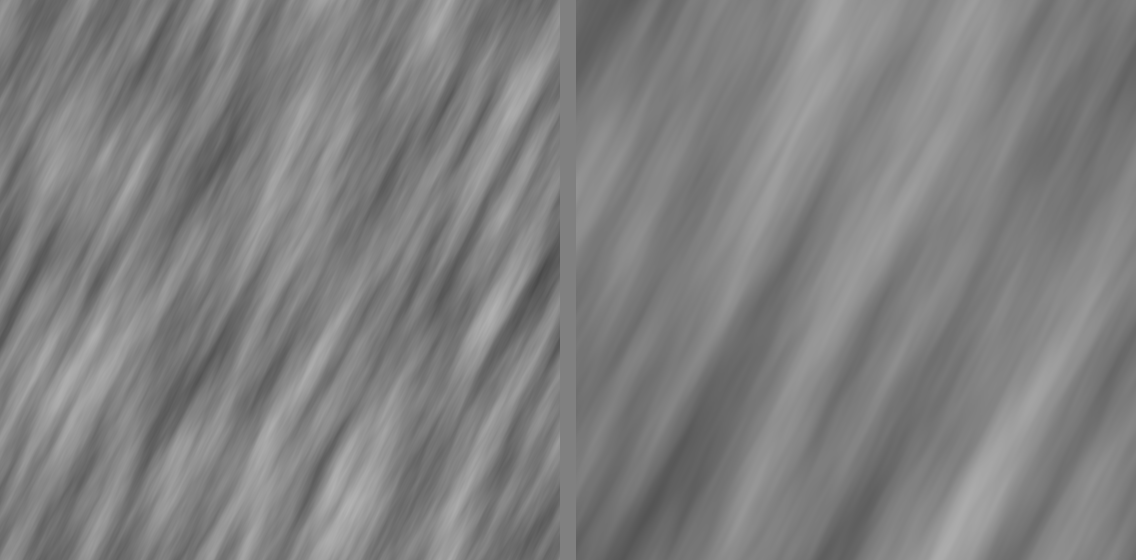
Left, the full canvas; right, a detail of the centre.
Give the GLSL for this texture, as a Shadertoy shader.

```glsl
// Soft grey streaks leaning to the upper right, like brushed metal or slanted rain.
// Octaves of gradient noise are stretched along the direction (1,2); the rotated
// noise lattice is wrapped in whole canvas units, so the result tiles seamlessly.

const float TAU = 6.2831853;
const int OCTAVES = 5;
const ivec2 BASE_CELLS = ivec2(8, 1);   // cells across and along the streaks
const float GAIN = 0.5;
const float MID_GREY = 0.503;
const float CONTRAST = 0.265;

// Integer hash to a value in 0..1
float hash(ivec2 cell, int seed) {
    uint h = uint(cell.x) * 1597334677u ^ uint(cell.y) * 3812015801u;
    h ^= uint(seed) * 2654435769u;
    h = (h ^ (h >> 16)) * 2146121005u;
    h = (h ^ (h >> 15)) * 2221713035u;
    h ^= h >> 16;
    return float(h >> 8) / 16777216.0;
}

// Canvas position of a lattice corner, in whole steps, wrapped to one tile
ivec2 wrapCorner(ivec2 corner, ivec2 cells) {
    int period = 5 * cells.x * cells.y;
    ivec2 a = corner * cells.yx;
    ivec2 steps = ivec2(2 * a.x + a.y, 2 * a.y - a.x);
    return (steps % period + period) % period;
}

// Contribution of one corner: random unit gradient dotted with the offset
float cornerSlope(ivec2 corner, vec2 offset, ivec2 cells, int seed) {
    float angle = TAU * hash(wrapCorner(corner, cells), seed);
    return dot(vec2(cos(angle), sin(angle)), offset);
}

// Gradient noise on the rotated, stretched lattice
float streakNoise(vec2 uv, ivec2 cells, int seed) {
    vec2 shift = vec2(0.37, 0.61) * float(seed);
    vec2 p = vec2(2.0 * uv.x - uv.y, uv.x + 2.0 * uv.y) * vec2(cells) + shift;
    ivec2 id = ivec2(floor(p));
    vec2 f = fract(p);
    vec2 w = f * f * f * (f * (f * 6.0 - 15.0) + 10.0);
    float a = cornerSlope(id, f, cells, seed);
    float b = cornerSlope(id + ivec2(1, 0), f - vec2(1, 0), cells, seed);
    float c = cornerSlope(id + ivec2(0, 1), f - vec2(0, 1), cells, seed);
    float d = cornerSlope(id + ivec2(1, 1), f - vec2(1, 1), cells, seed);
    return mix(mix(a, b, w.x), mix(c, d, w.x), w.y);
}

// Sum of octaves, each twice as fine as the last
float streaks(vec2 uv, ivec2 cells, float gain) {
    float total = 0.0;
    float amplitude = 1.0;
    for (int i = 0; i < OCTAVES; i++) {
        total += amplitude * streakNoise(uv, cells, i + 1);
        cells *= 2;
        amplitude *= gain;
    }
    return total;
}

void mainImage(out vec4 fragColor, in vec2 fragCoord) {
    vec2 uv = fragCoord / iResolution.xy;
    float grey = MID_GREY + CONTRAST * streaks(uv, BASE_CELLS, GAIN);
    fragColor = vec4(vec3(clamp(grey, 0.0, 1.0)), 1.0);
}
```
